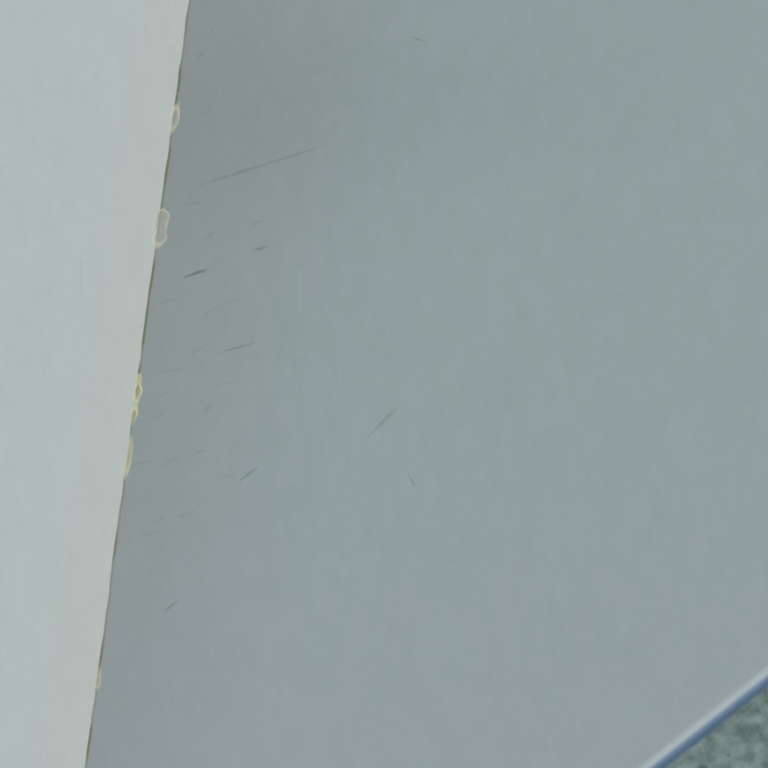
Write a Shadertoy shader that draws this texture.

```glsl
float hash(vec2 p) {
    vec3 q = fract(p.xyx * vec3(0.1031, 0.1030, 0.0973));
    q += dot(q, q.yzx + 33.33);
    return fract((q.x + q.y) * q.z);
}

float noise(vec2 p) {
    vec2 i = floor(p), f = fract(p);
    f = f * f * (3.0 - 2.0 * f);
    return mix(mix(hash(i), hash(i + vec2(1, 0)), f.x),
               mix(hash(i + vec2(0, 1)), hash(i + vec2(1, 1)), f.x), f.y);
}

float fbm(vec2 p) {
    float sum = 0.0, gain = 0.5;
    for (int i = 0; i < 4; i++) {
        sum += gain * noise(p);
        p = p * 2.03 + 17.0;
        gain *= 0.5;
    }
    return sum;
}

// One inside the width, fading to zero at its border
float falloff(float d, float inner, float outer) {
    return 1.0 - smoothstep(inner, outer, d);
}

// Broken scratch tapering towards both ends
float scratch(vec2 p, vec2 a, vec2 b, float width) {
    vec2 ab = b - a;
    float h = clamp(dot(p - a, ab) / dot(ab, ab), 0.0, 1.0);
    float d = length(p - a - ab * h) + 0.0016 * (noise(p * 150.0) - 0.3);
    return falloff(d, 0.0, width) * (0.2 + 3.0 * h * (1.0 - h));
}

float seamX(float y) {
    return 0.1107 + 0.1354 * y;
}

vec3 panelColor(vec2 uv, float seam) {
    float lit = smoothstep(0.0, 0.42, seam + 0.16 * (1.0 - uv.y));
    vec3 col = mix(vec3(0.541, 0.580, 0.580), vec3(0.569, 0.621, 0.624), lit);
    // Broad shade sloping across the top
    float shade = (uv.y - 0.87 - 0.15 * (uv.x - 0.5)) / 0.12;
    col -= 0.017 * exp(-shade * shade) * (1.0 - smoothstep(0.45, 1.0, uv.x));
    return col + vec3(0.004, -0.002, 0.005) * (1.0 - smoothstep(0.0, 0.6, uv.y));
}

float longScratches(vec2 uv) {
    // Start and end of each mark
    const vec4 marks[9] = vec4[9](
        vec4(0.240, 0.639, 0.269, 0.649), vec4(0.328, 0.674, 0.349, 0.679),
        vec4(0.253, 0.757, 0.424, 0.811), vec4(0.288, 0.541, 0.332, 0.554),
        vec4(0.479, 0.431, 0.516, 0.468), vec4(0.311, 0.373, 0.336, 0.392),
        vec4(0.531, 0.384, 0.540, 0.367), vec4(0.536, 0.952, 0.553, 0.946),
        vec4(0.214, 0.203, 0.232, 0.219));
    float sum = 0.0;
    for (int i = 0; i < 9; i++) {
        float strength = i == 0 ? 1.2 : i == 2 ? 0.42 : 0.6;
        sum += strength * scratch(uv, marks[i].xy, marks[i].zw, 0.0034);
    }
    return sum;
}

// Faint random marks beside the seam
float faintScratches(vec2 uv, float seam) {
    float sum = 0.0;
    for (int i = 0; i < 26; i++) {
        float k = float(i);
        float y = 0.3 + 0.68 * hash(vec2(k, 3.0));
        vec2 c = vec2(seamX(y) + 0.02 + 0.13 * hash(vec2(k, 8.0)), y);
        float angle = mix(0.1, 0.8, hash(vec2(k, 5.0)));
        vec2 arm = mix(0.006, 0.016, hash(vec2(k, 11.0))) * vec2(cos(angle), sin(angle));
        sum += 0.2 * scratch(uv, c - arm, c + arm, 0.0032);
    }
    return sum * smoothstep(0.0, 0.01, seam);
}

void mainImage(out vec4 fragColor, in vec2 fragCoord) {
    vec2 uv = fragCoord / iResolution.xy;
    float px = 1.0 / iResolution.y;
    float seam = uv.x - seamX(uv.y) + 0.0016 * (noise(vec2(uv.y * 45.0, 2.0)) - 0.5);

    // Scratched main panel
    vec3 col = panelColor(uv, seam);
    col -= vec3(0.12, 0.11, 0.12) * (longScratches(uv) + faintScratches(uv, seam));

    // Pale strip with a thin, uneven seam
    vec3 strip = mix(vec3(0.687, 0.731, 0.733), vec3(0.705, 0.735, 0.722), smoothstep(-0.14, 0.0, seam));
    strip -= 0.025 * scratch(uv, vec2(0.104, 0.675), vec2(0.107, 0.61), 0.003);
    col = mix(strip, col, smoothstep(-px, px, seam));
    float wear = 0.25 + 0.6 * smoothstep(0.25, 0.7, noise(vec2(uv.y * 28.0, 6.0)));
    col = mix(col, vec3(0.43, 0.45, 0.37), wear * falloff(abs(seam - 0.001), 0.0003, 0.0016 + px));

    // Chipped paint: height, half length, half width
    const vec3 chips[6] = vec3[6](
        vec3(0.850, 0.020, 0.005), vec3(0.707, 0.026, 0.010), vec3(0.495, 0.017, 0.005),
        vec3(0.460, 0.013, 0.004), vec3(0.402, 0.025, 0.004), vec3(0.115, 0.015, 0.004));
    for (int i = 0; i < 6; i++) {
        vec3 chip = chips[i];
        vec2 q = vec2(seam - 0.4 * chip.z, uv.y - chip.x) / chip.zy;
        float d = (length(q) - 0.8 + 0.7 * (noise(uv * 100.0) - 0.5)) * chip.z;
        vec3 core = i > 1 && i < 5 ? vec3(0.64, 0.64, 0.50) : vec3(0.61, 0.64, 0.60);
        float rim = 0.2 + 0.7 * noise(uv * 75.0 + 9.0);
        col = mix(col, core, 0.7 * smoothstep(-px, px, -d));
        col = mix(col, vec3(0.77, 0.77, 0.66), rim * falloff(abs(d), 0.0003, 0.0014 + px));
    }

    // Lower right corner: bright lip, blue edge, rough ground
    float corner = dot(uv - vec2(0.846, 0.0), vec2(0.618, -0.786));
    col += vec3(0.085, 0.08, 0.09) * smoothstep(-0.014, -0.004, corner);
    vec3 ground = vec3(0.43, 0.495, 0.485) + 0.24 * (fbm(uv * 80.0) - 0.47);
    ground -= 0.1 * smoothstep(0.74, 0.86, noise(uv * 60.0 + 4.0));
    vec3 blueEdge = mix(vec3(0.46, 0.54, 0.64), vec3(0.31, 0.40, 0.48), smoothstep(0.0, 0.010, corner));
    vec3 beyond = mix(blueEdge, ground, smoothstep(0.009, 0.017, corner + 0.004 * (noise(uv * 55.0) - 0.5)));
    col = mix(col, beyond, smoothstep(-0.002 - px, 0.002 + px, corner));

    // Soft mottling, faint vertical streaks and fine grain
    col += 0.012 * (fbm(uv * vec2(34.0, 26.0)) - 0.47);
    col += vec3(0.008, 0.004, 0.009) * (noise(uv * vec2(110.0, 40.0)) - 0.5);
    col += 0.008 * (noise(uv * 210.0) - 0.5);
    fragColor = vec4(col, 1.0);
}
```
